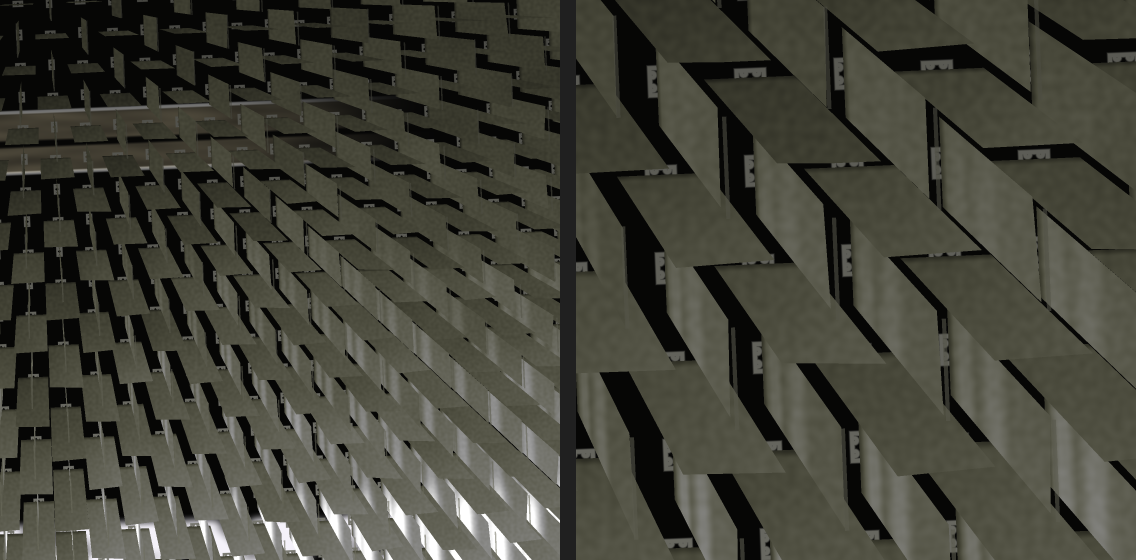
Left, the full canvas; right, a detail of the centre.
Give the GLSL for this pattern, as a Shadertoy shader.

```glsl
const vec2  VANISH      = vec2(0.065, 1.013); // where the hanging direction converges
const vec2  FIN_ANCHOR  = vec2(0.0553, 0.4375); // centre of one crosswise fin
const float CELL        = 0.0556;  // lattice pitch at the ceiling
const float TILT        = 0.042;   // lattice rotation in radians
const float DROP        = 0.13;    // perspective growth from ceiling to lower edge
const float HALF_WIDTH  = 0.485;   // half fin width in cells
const float TRIM        = 0.10;    // variation of fin length
const float SHIFT       = 0.035;   // variation of fin position
const float FIN_CONTRAST = 0.10;   // variation of fin brightness
const float GRAIN       = 0.035;
const float LIP         = 0.02;    // half thickness of a fin edge
const int   SAMPLES     = 3;       // antialiasing samples per axis
const vec3  VOID_COLOR  = vec3(0.022, 0.022, 0.020);
const vec3  BEAM_COLOR  = vec3(0.27, 0.25, 0.20);
const vec3  CLIP_COLOR  = vec3(0.43, 0.43, 0.40);
const vec3  LAMP_COLOR  = vec3(0.96, 0.95, 0.98);

float hash(vec2 p) {
    vec3 q = fract(vec3(p.xyx) * 0.1031);
    q += dot(q, q.yzx + 33.33);
    return fract((q.x + q.y) * q.z);
}

float gradientDot(vec2 cell, vec2 offset) {
    float angle = 6.2832 * hash(cell);
    return dot(vec2(cos(angle), sin(angle)), offset);
}

float gradientNoise(vec2 p) {
    vec2 i = floor(p), f = p - i, u = f * f * (3.0 - 2.0 * f);
    vec2 e = vec2(1.0, 0.0);
    return mix(mix(gradientDot(i, f), gradientDot(i + e, f - e), u.x),
               mix(gradientDot(i + e.yx, f - e.yx), gradientDot(i + 1.0, f - 1.0), u.x), u.y);
}

float band(float x, float lo, float hi, float soft) {
    return smoothstep(lo - soft, lo + soft, x) - smoothstep(hi - soft, hi + soft, x);
}

vec2 toLattice(vec2 p) {
    float c = cos(TILT), s = sin(TILT);
    p -= FIN_ANCHOR;
    return vec2(c * p.x + s * p.y, c * p.y - s * p.x) / CELL;
}

// First fin on a ray: depth (0 lower edge, 1 ceiling), place along fin, cell
vec4 castFins(vec2 start, vec2 ray, float parity) {
    float dir = ray.y > 0.0 ? 1.0 : -1.0;
    float row = dir > 0.0 ? ceil(start.y) : floor(start.y);
    for (int n = 0; n < 4; n++) {
        float depth = (row - start.y) / ray.y;
        if (depth > 1.0) break;
        float x = start.x + ray.x * depth;
        float col = round(x);
        float h = hash(vec2(col, row) + 40.0 + 90.0 * parity);
        float along = x - col - SHIFT * (h - 0.5);
        float cut = TRIM * (h + (fract(h * 7.0) - 0.5) * along);
        bool present = abs(mod(col + row, 2.0) - parity) < 0.5;
        if (present && abs(along) < HALF_WIDTH && depth > cut) return vec4(depth, along, col, row);
        row += dir;
    }
    return vec4(2.0, 0.0, 0.0, 0.0);
}

// Dark void, beams, lamps and the small mounting clips
vec3 backdrop(vec2 p, vec2 q) {
    vec3 color = VOID_COLOR;
    float h = p.y - 0.04 * p.x;
    float fade = 1.0 - smoothstep(0.35, 0.8, p.x);
    float beams = band(h, 0.69, 0.735, 0.003) + band(h, 0.747, 0.795, 0.003);
    float rims = band(h, 0.686, 0.692, 0.002) + band(h, 0.795, 0.801, 0.002);
    color += fade * (BEAM_COLOR * beams * (0.85 + 0.4 * gradientNoise(p * vec2(8.0, 60.0)))
                     + 0.42 * rims);
    float lamp = 1.0 - smoothstep(0.045, 0.072, p.y - 0.035 * p.x);
    color = mix(color, LAMP_COLOR, lamp * smoothstep(-0.35, 0.1, gradientNoise(p * 13.0)));

    vec2 c = round(q), local = q - c;
    if (mod(c.x + c.y, 2.0) > 0.5) local = local.yx;
    vec2 box = abs(local) - vec2(0.17, 0.10);
    float rim = abs(max(box.x, box.y) + 0.025);
    float hole = abs(length(vec2(abs(local.x) - 0.07, abs(local.y) - 0.05)) - 0.025);
    float clip = 1.0 - smoothstep(0.015, 0.04, min(rim, hole));
    return mix(color, CLIP_COLOR * mix(1.1, 0.65, p.y), clip);
}

// Brushed metal, brighter near the lamps
vec3 shadeFin(vec2 p, vec4 hit, bool lengthwise) {
    float lum = 0.205 + 0.27 * pow(max(1.0 - p.y, 0.0), 1.6);
    lum *= mix(0.84, 1.0, smoothstep(0.0, 0.4, p.x));
    float id = hash(hit.zw + (lengthwise ? 130.0 : 40.0));
    lum *= 1.0 + FIN_CONTRAST * (id - 0.5) * 2.0;
    if (lengthwise) {
        float low = 1.0 - smoothstep(0.25, 0.7, p.y);
        float streak = band(hit.x, 0.45, 0.65, 0.08) + band(hit.x, 0.76, 0.91, 0.05);
        lum *= 1.1 + low * (0.38 * streak - 0.05);
        float glow = 1.0 - smoothstep(0.03, 0.12, p.y - 0.05 * p.x);
        lum += 0.45 * glow * band(hit.x, 0.4, 0.9, 0.15);
    } else {
        lum *= 0.98 - 0.12 * hit.x + 0.05 * hit.y;
    }
    lum *= 1.0 - 0.35 * smoothstep(0.93, 1.0, hit.x);
    lum += GRAIN * gradientNoise(p * 170.0) + 0.03 * gradientNoise(p * 11.0);
    return lum * mix(vec3(1.02, 1.02, 0.80), vec3(1.0), smoothstep(0.2, 0.6, lum));
}

vec3 scene(vec2 p) {
    vec2 far = toLattice(p);
    vec2 near = toLattice(VANISH + (p - VANISH) / (1.0 + DROP));
    vec2 ray = far - near + 1e-5;
    vec4 crosswise = castFins(near, ray, 0.0);
    vec4 lengthwise = castFins(near.yx, ray.yx, 1.0);

    vec3 color = backdrop(p, far);
    if (min(crosswise.x, lengthwise.x) <= 1.0) {
        bool turned = lengthwise.x < crosswise.x;
        color = shadeFin(p, turned ? lengthwise : crosswise, turned);
    }
    // Thin lower lip keeps edge-on fins visible
    vec2 c = round(near), local = abs(near - c);
    if (mod(c.x + c.y, 2.0) > 0.5 && local.x < LIP && local.y < HALF_WIDTH)
        color = mix(color, vec3(0.36, 0.36, 0.31) * mix(1.2, 0.6, p.y), 0.6);
    return color;
}

void mainImage(out vec4 fragColor, in vec2 fragCoord) {
    vec3 sum = vec3(0.0);
    for (int k = 0; k < SAMPLES * SAMPLES; k++) {
        vec2 offset = (vec2(k % SAMPLES, k / SAMPLES) + 0.5) / float(SAMPLES) - 0.5;
        sum += clamp(scene((fragCoord + offset) / iResolution.y), 0.0, 1.0);
    }
    fragColor = vec4(sum / float(SAMPLES * SAMPLES), 1.0);
}
```
